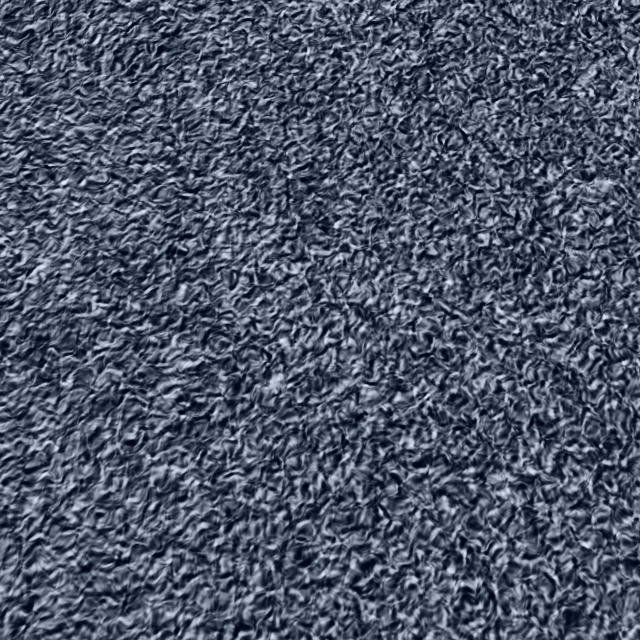
This texture is drawn by a WebGL 1 fragment shader. Its source:

```glsl
precision highp float;
uniform vec2 u_resolution;

#define GRAIN_FREQ 54.0     // grain cells across the canvas
#define GRAIN_WIDTH 0.55    // grain width relative to its length
#define RIPPLE 6.6          // light-dark alternation across a grain
#define FINE_SCALE 1.8      // frequency ratio of the fine layer
#define FINE_AMOUNT 0.42
#define PERSPECTIVE 0.26    // grains shrink towards the top
#define MOTTLE 0.55         // broad variation of tone
#define CURL 0.007          // bending of the grains
#define GRAINS 4

const float PI = 3.14159265;

vec4 hash4(vec3 p) {
  vec4 q = fract(p.xyzx * vec4(0.1031, 0.1030, 0.0973, 0.1099));
  q += dot(q, q.wzxy + 33.33);
  return fract((q.xxyz + q.yzzw) * q.zywx);
}

// Two independent smooth noises.
vec2 valueNoise(vec2 p) {
  vec2 cell = floor(p), f = fract(p);
  f = f * f * (3.0 - 2.0 * f);
  vec2 a = hash4(vec3(cell, 91.0)).xy;
  vec2 b = hash4(vec3(cell + vec2(1.0, 0.0), 91.0)).xy;
  vec2 c = hash4(vec3(cell + vec2(0.0, 1.0), 91.0)).xy;
  vec2 d = hash4(vec3(cell + vec2(1.0, 1.0), 91.0)).xy;
  return mix(mix(a, b, f.x), mix(c, d, f.x), f.y);
}

// Flatter, more aligned grains on the left; steeper and mixed on the right.
float grainAngle(vec2 p, float random) {
  float across = smoothstep(-0.5, 0.4, p.x);
  float lean = mix(0.45, 0.8, across) + 0.9 * (valueNoise(p * 9.0 + 20.0).x - 0.5);
  float spread = mix(1.1, 1.65, across);
  float s = 2.0 * random - 1.0;
  return lean + spread * s * mix(abs(s), 1.0, 0.35);
}

// Sum of short rippled strokes, scaled to unit variance.
float grainLayer(vec2 p, float freq, float seed) {
  vec2 q = p * freq;
  vec2 home = floor(q);
  float sum = 0.0;
  for (int j = -1; j <= 1; j++) {
    for (int i = -1; i <= 1; i++) {
      vec2 cell = home + vec2(float(i), float(j));
      for (int k = 0; k < GRAINS; k++) {
        vec4 h = hash4(vec3(cell, seed + float(k) * 7.0));
        vec2 center = cell + h.xy;
        float angle = grainAngle(center / freq, h.z);
        vec2 axis = vec2(cos(angle), sin(angle));
        vec2 d = q - center;
        float along = dot(d, axis);
        float side = dot(d, vec2(-axis.y, axis.x));
        float r = side / GRAIN_WIDTH;
        float fade = max(0.0, 1.0 - along * along - r * r);
        float ripple = RIPPLE * mix(0.7, 1.3, fract(h.w * 13.0));
        sum += fade * fade * cos(ripple * side + 2.0 * PI * h.w);
      }
    }
  }
  return sum / sqrt(float(GRAINS) * PI * GRAIN_WIDTH / 10.0);
}

// Slate blue ramp; shadows and highlights level off softly.
vec3 slate(float z) {
  z *= 1.17 / sqrt(1.0 + z * z / 6.0);
  float tone = 0.318 + 0.185 * z + 0.021 * z * z;
  return clamp(tone + vec3(-0.04, 0.0, 0.07), 0.0, 1.0);
}

void main() {
  vec2 uv = gl_FragCoord.xy / u_resolution.y;
  vec2 p = uv - 0.5;
  p *= 1.0 + PERSPECTIVE * p.y;
  vec2 bent = p + CURL * (valueNoise(p * 65.0 + 7.0) - 0.5);

  float coarse = grainLayer(bent, GRAIN_FREQ, 3.0);
  float fine = grainLayer(bent, GRAIN_FREQ * FINE_SCALE, 57.0);
  float z = (coarse + FINE_AMOUNT * fine) / sqrt(1.0 + FINE_AMOUNT * FINE_AMOUNT);
  z += MOTTLE * (valueNoise(p * 22.0 + 40.0).x - 0.5);

  gl_FragColor = vec4(slate(z), 1.0);
}
```
